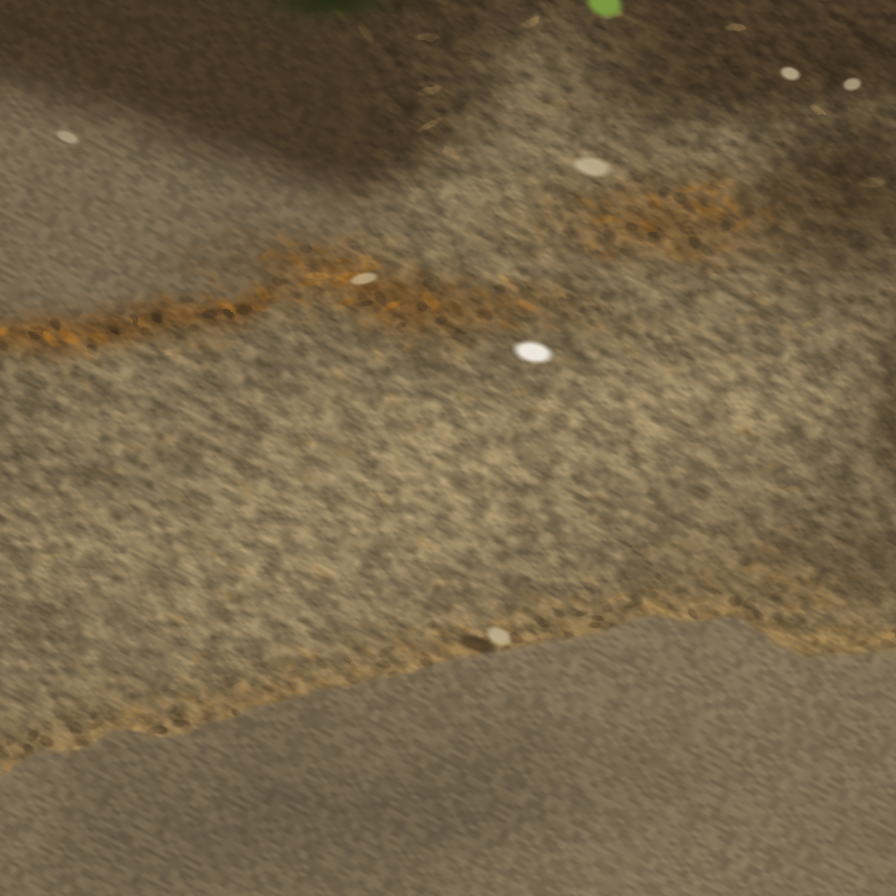
This texture is drawn by a WebGL 1 fragment shader. Its source:

```glsl
precision highp float;
uniform vec2 u_resolution;

#define GRAIN_SCALE 95.0
#define GRAIN_TILT -0.48
#define ROUGH_CONTRAST 0.36
#define SMOOTH_CONTRAST 0.15
#define FLECK_CELLS 46.0
#define ROAD vec3(0.455, 0.400, 0.310)
#define GRAVEL vec3(0.485, 0.425, 0.315)
#define SOIL vec3(0.260, 0.205, 0.135)
#define RUST vec3(0.430, 0.290, 0.130)
#define STRAW vec3(0.600, 0.490, 0.310)
#define CHIP vec3(0.780, 0.720, 0.590)

float hash(vec2 p) {
  p = fract(p * vec2(0.1031, 0.1137));
  p += dot(p, p.yx + 33.33);
  return fract((p.x + p.y) * p.x * 7.31);
}

float noise(vec2 p) {
  vec2 i = floor(p), f = fract(p);
  f = f * f * (3.0 - 2.0 * f);
  return mix(mix(hash(i), hash(i + vec2(1.0, 0.0)), f.x),
             mix(hash(i + vec2(0.0, 1.0)), hash(i + 1.0), f.x), f.y);
}

float fbm(vec2 p) {
  float sum = 0.0, amp = 0.5;
  for (int i = 0; i < 4; i++) {
    sum += amp * noise(p);
    p = p * 2.03 + 17.7;
    amp *= 0.5;
  }
  return sum / 0.9375;
}

vec2 rotate(vec2 p, float a) {
  float c = cos(a), s = sin(a);
  return vec2(c * p.x + s * p.y, c * p.y - s * p.x);
}

float ramp(float x, float a, float b) { return clamp((x - a) / (b - a), 0.0, 1.0); }

// Soft elliptical patch
float glow(vec2 p, vec2 center, vec2 radius, float angle) {
  vec2 q = rotate(p - center, angle) / radius;
  return exp(-dot(q, q));
}

// Small ellipse with a smooth rim
float pebble(vec2 p, vec2 center, vec2 radius, float angle) {
  return 1.0 - smoothstep(0.6, 1.3, length(rotate(p - center, angle) / radius));
}

// Heights of the two pavement borders
float lowerBorder(float x) {
  return 0.142 + 0.038 * ramp(x, 0.0, 0.13) + 0.04 * ramp(x, 0.21, 0.32)
       + 0.089 * ramp(x, 0.32, 0.72) - 0.037 * ramp(x, 0.83, 0.89);
}

float upperBorder(float x) {
  return 0.635 + 0.028 * ramp(x, 0.0, 0.26) + 0.08 * ramp(x, 0.26, 0.40);
}

// Scattered slanted flakes: x is coverage, y is a random tone
vec2 flecks(vec2 p) {
  vec2 g = p * FLECK_CELLS, cell = floor(g), best = vec2(0.0);
  for (int j = -1; j <= 1; j++) {
    for (int i = -1; i <= 1; i++) {
      vec2 id = cell + vec2(float(i), float(j)) + 60.0;
      float tone = hash(id + 7.3);
      vec2 center = id - 60.0 + vec2(hash(id), hash(id + 31.7));
      vec2 size = vec2(0.3 + 0.35 * tone, 0.15 + 0.15 * hash(id + 91.1));
      float cover = pebble(g, center, size, 1.6 * hash(id + 53.9) - 1.0);
      if (cover > best.x) best = vec2(cover, tone);
    }
  }
  return best;
}

void main() {
  vec2 p = gl_FragCoord.xy / u_resolution;
  float wobble = fbm(p * 22.0) - 0.5;
  float fromLower = p.y - lowerBorder(p.x) + 0.022 * wobble;
  float fromUpper = p.y - upperBorder(p.x) + 0.03 * wobble;

  // Base surfaces
  float road = 1.0 - smoothstep(-0.004, 0.004, fromLower);
  float slab = smoothstep(-0.006, 0.006, fromUpper) * (1.0 - smoothstep(0.32, 0.46, p.x));
  float smoothArea = max(road, slab);
  vec3 color = mix(GRAVEL, ROAD, smoothArea);
  color *= 0.93 + 0.14 * fbm(p * 7.0 + 4.0);
  color *= 1.0 + 0.17 * glow(p, vec2(0.45, 0.45), vec2(0.32, 0.12), 0.35)
         + 0.16 * glow(p, vec2(0.83, 0.57), vec2(0.14, 0.06), -0.1)
         + 0.10 * glow(p, vec2(0.12, 0.38), vec2(0.12, 0.04), 0.0)
         + 0.10 * road * ramp(p.x, 0.3, 1.0)
         - 0.10 * glow(p, vec2(0.45, 0.10), vec2(0.25, 0.06), 0.1)
         - 0.12 * glow(p, vec2(0.62, 0.62), vec2(0.25, 0.05), 0.0);

  // Shaded soil along the top and right
  vec2 w = p + 0.07 * (vec2(fbm(p * 8.0), fbm(p * 8.0 + 40.0)) - 0.5);
  float shade = smoothstep(0.0, 0.10, w.y - 0.845 + 0.12 * ramp(w.x, 0.0, 0.4)
                           - 0.10 * ramp(w.x, 0.4, 0.55));
  shade *= 1.0 - 0.75 * glow(w, vec2(0.60, 0.91), vec2(0.10, 0.07), 0.3);
  shade = max(shade, 0.95 * glow(w, vec2(0.96, 0.80), vec2(0.13, 0.11), -0.5));
  shade = max(shade, 0.65 * glow(w, vec2(1.02, 0.56), vec2(0.06, 0.17), 0.1));
  shade = max(shade, 0.75 * glow(w, vec2(0.75, 0.90), vec2(0.07, 0.07), 0.0));
  shade = max(shade, 0.4 * glow(w, vec2(0.95, 0.39), vec2(0.12, 0.06), 0.0));
  shade *= 1.0 - 0.6 * glow(w, vec2(0.79, 0.83), vec2(0.05, 0.035), 0.2);
  color = mix(color, SOIL, 0.92 * shade);

  // Leaf litter bands
  float litter = exp(-pow((fromUpper + 0.014) / 0.024, 2.0)) * (1.0 - ramp(p.x, 0.28, 0.40));
  litter = max(litter, glow(w, vec2(0.45, 0.67), vec2(0.17, 0.036), -0.14));
  litter = max(litter, 0.8 * glow(w, vec2(0.74, 0.755), vec2(0.13, 0.045), 0.05));
  float verge = smoothstep(-0.004, 0.006, fromLower) * exp(-pow(max(fromLower, 0.0) / 0.045, 2.0));
  float dryPatch = 0.6 * glow(w, vec2(0.87, 0.34), vec2(0.14, 0.045), -0.15) * (1.0 - road);
  verge = max(verge * (0.45 + 0.7 * fbm(p * 14.0 + 9.0)), dryPatch);
  color = mix(color, RUST, 0.72 * litter);
  color = mix(color, mix(RUST, STRAW, 0.6), 0.5 * verge);
  float rim = exp(-pow((fromLower - 0.007) / 0.008, 2.0));
  color = mix(color, STRAW, 0.6 * rim * noise(p * 26.0));
  color = mix(color, STRAW, 0.6 * glow(p, vec2(0.96, 0.285), vec2(0.06, 0.014), -0.05));

  vec2 flake = flecks(p);
  vec3 flakeColor = mix(SOIL, mix(vec3(0.60, 0.40, 0.15), STRAW, verge), smoothstep(0.25, 0.75, flake.y));
  color = mix(color, flakeColor, flake.x * 0.65 * max(litter, 0.75 * verge));
  float sparse = smoothstep(0.92, 0.96, flake.y) * flake.x;
  color = mix(color, STRAW, 0.35 * sparse * (1.0 - smoothArea));

  // Slanted mineral grain
  vec2 q = rotate(p, GRAIN_TILT) * GRAIN_SCALE * vec2(0.65, 1.35);
  float grain = 0.65 * noise(q) + 0.35 * noise(q * 2.3 + 11.0) - 0.5;
  float fine = noise(q * 1.8 + 5.0) - 0.5;
  color *= 1.0 + mix(ROUGH_CONTRAST * 1.6 * grain, SMOOTH_CONTRAST * 1.5 * fine, smoothArea);

  // Single chips, a dark leaf and greenery
  color = mix(color, SOIL * 1.1, 0.8 * pebble(p, vec2(0.532, 0.281), vec2(0.022, 0.008), -0.3));
  color = mix(color, CHIP, 0.8 * pebble(p, vec2(0.557, 0.290), vec2(0.014, 0.009), -0.5));
  color = mix(color, CHIP, 0.8 * pebble(p, vec2(0.661, 0.814), vec2(0.021, 0.010), -0.2));
  color = mix(color, CHIP, 0.6 * pebble(p, vec2(0.075, 0.847), vec2(0.013, 0.006), -0.4));
  color = mix(color, CHIP, 0.8 * pebble(p, vec2(0.882, 0.918), vec2(0.011, 0.007), -0.3));
  color = mix(color, CHIP, 0.7 * pebble(p, vec2(0.951, 0.906), vec2(0.010, 0.007), 0.2));
  color = mix(color, CHIP, 0.7 * pebble(p, vec2(0.406, 0.689), vec2(0.015, 0.006), 0.2));
  color = mix(color, vec3(0.93, 0.91, 0.86), pebble(p, vec2(0.595, 0.607), vec2(0.021, 0.011), -0.2));
  color = mix(color, vec3(0.12, 0.16, 0.05), 0.8 * glow(p, vec2(0.37, 1.0), vec2(0.06, 0.018), 0.0));
  color = mix(color, vec3(0.48, 0.60, 0.25), pebble(p, vec2(0.675, 0.996), vec2(0.020, 0.014), -0.3));
  gl_FragColor = vec4(clamp(color, 0.0, 1.0), 1.0);
}
```
